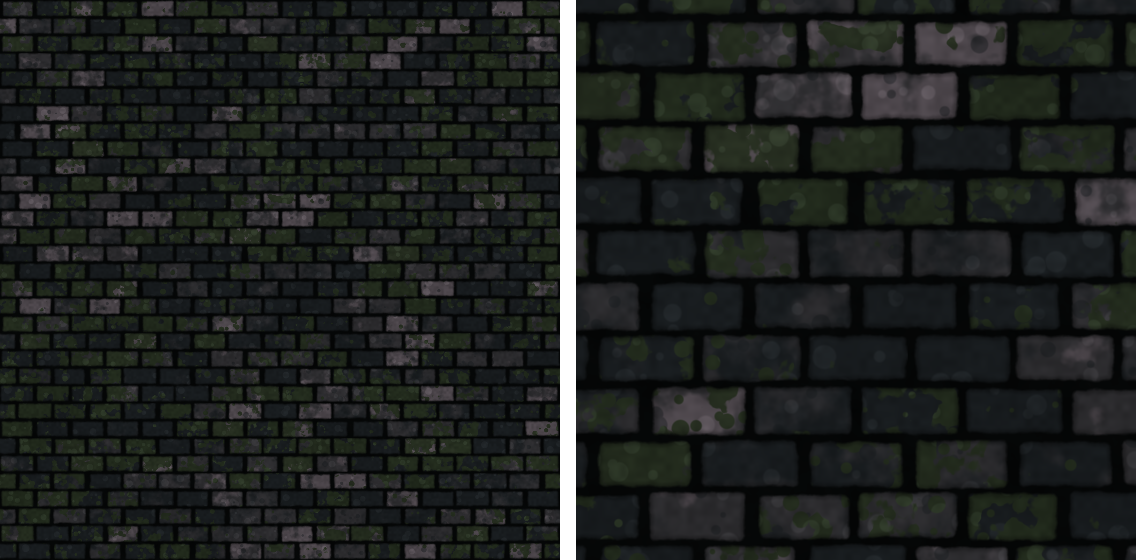
Left: the whole. Right: its middle third, enlarged.
This texture is drawn by a Shadertoy shader. Its source:

```glsl
#define COLS 16.0
#define ROWS 32.0
#define HALF_BRICK vec2(0.89, 0.43)
#define CORNER 0.09
#define EDGE_WOBBLE 0.10
#define MOSS_LEVEL 0.58
#define MORTAR vec3(0.018, 0.024, 0.024)
#define SLATE vec3(0.09, 0.105, 0.115)
#define GREY vec3(0.17, 0.168, 0.178)
#define PALE vec3(0.295, 0.27, 0.29)
#define MOSS vec3(0.13, 0.165, 0.105)
#define LICHEN vec3(0.18, 0.225, 0.155)

vec3 hash3(vec2 p) {
    vec3 q = fract(p.xyx * vec3(0.1031, 0.1030, 0.0973));
    q += dot(q, q.yxz + 33.33);
    return fract((q.xxy + q.yzz) * q.zyx);
}

float noise(vec2 p) {
    vec2 i = floor(p), f = fract(p);
    f = f * f * (3.0 - 2.0 * f);
    float low = mix(hash3(i).x, hash3(i + vec2(1, 0)).x, f.x);
    float high = mix(hash3(i + vec2(0, 1)).x, hash3(i + vec2(1, 1)).x, f.x);
    return mix(low, high, f.y);
}

float fbm(vec2 p) {
    float sum = 0.0, amplitude = 0.533;
    for (int i = 0; i < 4; i++) {
        sum += amplitude * noise(p);
        p = mat2(1.6, 1.2, -1.2, 1.6) * p + 7.3;
        amplitude *= 0.5;
    }
    return sum;
}

// Round blots, one per cell at most; density is the share of cells filled.
float blots(vec2 p, float density) {
    vec2 cell = floor(p);
    float cover = 0.0;
    for (int y = -1; y <= 1; y++)
    for (int x = -1; x <= 1; x++) {
        vec2 c = cell + vec2(x, y);
        vec3 r = hash3(c + 19.0);
        float radius = mix(0.2, 0.6, r.z);
        float dist = length(p - c - r.xy);
        float present = step(hash3(c + 71.0).x, density);
        cover = max(cover, present * smoothstep(radius, radius - 0.13, dist));
    }
    return cover;
}

float roundBox(vec2 p, vec2 halfSize, float radius) {
    vec2 q = abs(p) - halfSize + radius;
    return length(max(q, 0.0)) + min(max(q.x, q.y), 0.0) - radius;
}

void mainImage(out vec4 fragColor, in vec2 fragCoord) {
    // One unit is a course height; bricks are two units long.
    vec2 p = fragCoord / iResolution.xy * vec2(2.0 * COLS, ROWS);
    float pixel = ROWS / iResolution.y;

    // Running bond
    float row = floor(p.y);
    float x = 0.5 * p.x + 0.5 * mod(row + 1.0, 2.0);
    vec2 id = vec2(mod(floor(x), COLS), row);
    vec2 local = (vec2(fract(x), fract(p.y)) - 0.5) * vec2(2.0, 1.0);
    vec3 rnd = hash3(id + 3.0);
    vec3 shape = hash3(id + 47.0);

    // Worn outline
    vec2 center = (shape.xy - 0.5) * vec2(0.07, 0.04);
    vec2 halfSize = HALF_BRICK + (shape.yz - 0.5) * vec2(0.09, 0.04);
    float d = roundBox(local - center, halfSize, CORNER);
    d += (fbm(p * 3.5) - 0.5) * EDGE_WOBBLE;
    float soft = max(pixel, 0.035);
    float brick = smoothstep(soft, -soft, d);

    // Stone tone with mottling
    vec2 grain = p + rnd.xy * 40.0;
    float tone = rnd.x + (fbm(grain * 1.7) - 0.5) * 0.5;
    vec3 color = mix(SLATE, GREY, smoothstep(0.45, 0.72, tone));
    color = mix(color, PALE, smoothstep(0.78, 0.92, tone));
    color = mix(color, color * 1.25 + 0.03, 0.6 * blots(grain * 2.3, 0.22));
    color = mix(color, SLATE, 0.45 * blots(grain * 2.9 + 11.0, 0.18));

    // Moss sheets, loose blots and brighter lichen
    float damp = 0.6 * (rnd.y - 0.5) + 0.35 * (noise(p * 0.25) - 0.5);
    float field = fbm(grain * 1.9 + 23.0) + damp;
    float sheet = smoothstep(MOSS_LEVEL - 0.03, MOSS_LEVEL + 0.04, field);
    float loose = blots(grain * 3.1 + 37.0, clamp(0.22 + damp, 0.0, 0.6));
    float moss = max(sheet, loose);
    float lichen = blots(grain * 2.7 + 53.0, 0.3);
    vec3 green = mix(MOSS, LICHEN, 0.85 * lichen);
    color = mix(color, green, 0.9 * moss);

    // Grain, grime and shaded rims
    color *= 0.9 + 0.2 * noise(p * 7.0);
    color *= 0.88 + 0.24 * fbm(p * 0.3 + 5.0);
    color *= mix(0.72, 1.0, smoothstep(0.0, 0.12, -d));

    vec3 joint = MORTAR * (0.6 + 0.8 * fbm(p * 2.0));
    fragColor = vec4(mix(joint, color, brick), 1.0);
}
```
